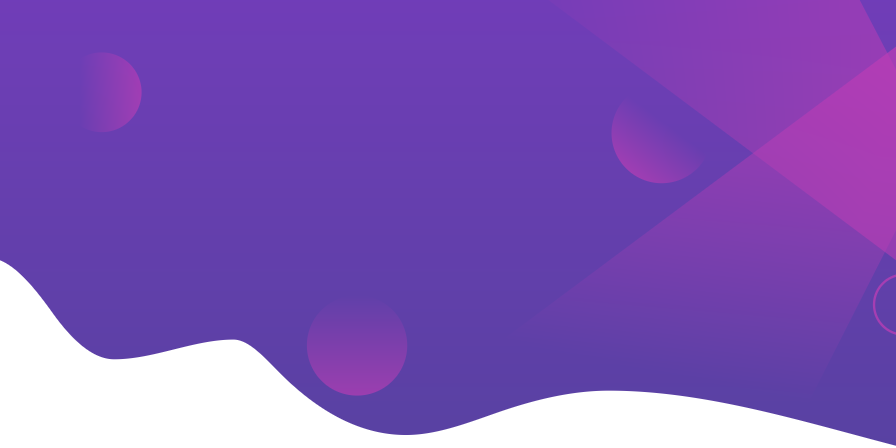
Give the GLSL for this background, as a Shadertoy shader.

```glsl
// Violet banner with translucent magenta panels, fading discs and a white wave.

// Colours
const vec3 SKY_TOP = vec3(0.44, 0.24, 0.72);
const vec3 SKY_BOTTOM = vec3(0.345, 0.255, 0.635);
const vec3 MAGENTA = vec3(0.74, 0.24, 0.71);
const vec3 WAVE_COLOR = vec3(1.0);

// Opacities
const float UPPER_FAINT = 0.08;
const float UPPER_STRONG = 0.55;
const float LOWER_STRONG = 0.72;
const float DISC_STRONG = 0.66;
const float RING_OPACITY = 0.75;

// Panel corners, in units of the canvas height
const vec2 UPPER_START = vec2(1.224, 1.0);
const vec2 UPPER_END = vec2(2.0, 0.419);
const vec2 UPPER_SIDE_LOW = vec2(1.979, 0.885);
const vec2 UPPER_SIDE_TOP = vec2(1.919, 1.0);
const vec2 LOWER_LEFT = vec2(1.12, 0.24);
const vec2 LOWER_TIP = vec2(2.0, 0.896);
const vec2 LOWER_BOTTOM = vec2(1.802, 0.096);
const vec2 LOWER_SIDE = vec2(1.974, 0.435);

// Ring
const vec2 RING_CENTER = vec2(2.018, 0.320);
const float RING_RADIUS = 0.067;
const float RING_HALF_WIDTH = 0.0026;

// Wave knots: position, height, slope
const int KNOTS = 9;
const vec3 WAVE[KNOTS] = vec3[KNOTS](
    vec3(0.0, 0.419, -0.4), vec3(0.117, 0.302, -1.4), vec3(0.255, 0.198, 0.0),
    vec3(0.521, 0.242, 0.0), vec3(0.625, 0.167, -1.0), vec3(0.906, 0.029, 0.0),
    vec3(1.107, 0.078, 0.35), vec3(1.359, 0.128, 0.0), vec3(2.0, 0.005, -0.26));

// Smooth coverage of a signed distance, positive inside
float coverage(float dist) {
    return clamp(dist * iResolution.y + 0.5, 0.0, 1.0);
}

// Signed distance to the line a-b, positive on its left
float leftOf(vec2 p, vec2 a, vec2 b) {
    vec2 d = normalize(b - a);
    return d.x * (p.y - a.y) - d.y * (p.x - a.x);
}

// Linear gradient from 0 at a to 1 at b
float ramp(vec2 p, vec2 a, vec2 b) {
    vec2 d = b - a;
    return clamp(dot(p - a, d) / dot(d, d), 0.0, 1.0);
}

// Disc opacity, growing along dir from fadeStart (in radii) to the rim
float fadingDisc(vec2 p, vec2 center, float radius, vec2 dir, float fadeStart) {
    vec2 q = p - center;
    float fade = clamp((dot(q, dir) / radius - fadeStart) / (1.0 - fadeStart), 0.0, 1.0);
    return DISC_STRONG * fade * coverage(radius - length(q));
}

// Cubic Hermite curve through the knots: x = height, y = slope
vec2 waveAt(float x) {
    vec2 result = WAVE[0].yz;
    for (int i = 0; i < KNOTS - 1; i++) {
        vec3 a = WAVE[i], b = WAVE[i + 1];
        if (x < a.x) break;
        float w = b.x - a.x;
        float t = min((x - a.x) / w, 1.0);
        float s = t * t * (3.0 - 2.0 * t);
        float height = mix(a.y, b.y, s)
            + w * t * (1.0 - t) * (a.z * (1.0 - t) - b.z * t);
        float slope = 6.0 * t * (1.0 - t) * (b.y - a.y) / w
            + a.z * (1.0 - t) * (1.0 - 3.0 * t) + b.z * t * (3.0 * t - 2.0);
        result = vec2(height, slope);
    }
    return result;
}

void mainImage(out vec4 fragColor, in vec2 fragCoord) {
    vec2 p = fragCoord / iResolution.y;
    vec3 color = mix(SKY_BOTTOM, SKY_TOP, p.y);

    // Crossing panels
    float upper = coverage(leftOf(p, UPPER_START, UPPER_END))
        * coverage(leftOf(p, UPPER_SIDE_LOW, UPPER_SIDE_TOP));
    upper *= mix(UPPER_FAINT, UPPER_STRONG, ramp(p, UPPER_START, vec2(2.0, 0.8)));
    float lower = coverage(leftOf(p, LOWER_TIP, LOWER_LEFT))
        * coverage(leftOf(p, LOWER_LEFT, LOWER_BOTTOM))
        * coverage(leftOf(p, LOWER_BOTTOM, LOWER_SIDE));
    lower *= LOWER_STRONG * ramp(p, LOWER_LEFT, vec2(1.284, 1.044));
    color = mix(color, MAGENTA, upper);
    color = mix(color, MAGENTA, lower);

    // Fading discs
    float discs = fadingDisc(p, vec2(0.227, 0.794), 0.089, vec2(1.0, 0.0), -0.55)
        + fadingDisc(p, vec2(1.477, 0.703), 0.112, vec2(-0.6, -0.8), -0.2)
        + fadingDisc(p, vec2(0.797, 0.229), 0.112, vec2(0.0, -1.0), -1.0);
    color = mix(color, MAGENTA, discs);

    // Ring at the right border
    float ringDist = abs(length(p - RING_CENTER) - RING_RADIUS);
    color = mix(color, MAGENTA, RING_OPACITY * coverage(RING_HALF_WIDTH - ringDist));

    // White wave, with its height gap scaled to a true distance
    vec2 wave = waveAt(p.x);
    float waveDist = (wave.x - p.y) / sqrt(1.0 + wave.y * wave.y);
    color = mix(color, WAVE_COLOR, coverage(waveDist));

    fragColor = vec4(color, 1.0);
}
```
